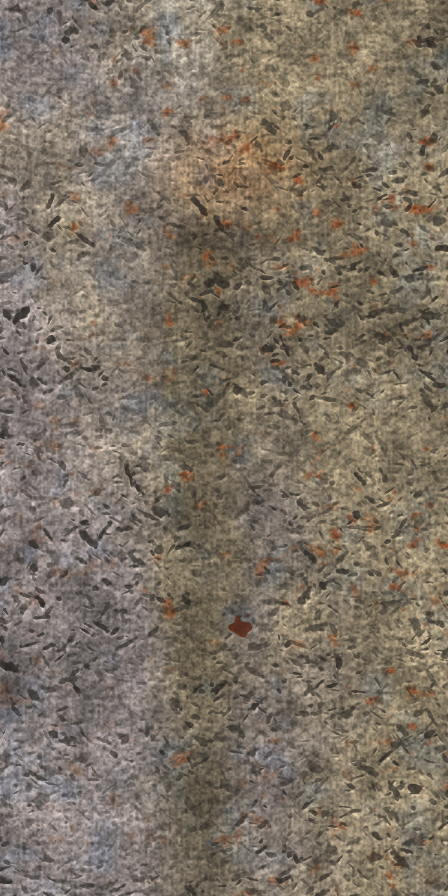
A Shadertoy shader for this texture:

```glsl
float hash(vec2 p) {
    vec3 q = fract(vec3(p.xyx) * 0.1031);
    q += dot(q, q.yzx + 33.33);
    return fract((q.x + q.y) * q.z);
}

float noise(vec2 p) {
    vec2 i = floor(p), f = fract(p);
    f = f * f * (3.0 - 2.0 * f);
    return mix(mix(hash(i), hash(i + vec2(1, 0)), f.x),
               mix(hash(i + vec2(0, 1)), hash(i + vec2(1, 1)), f.x), f.y);
}

float fbm(vec2 p) {
    float sum = 0.0, amp = 0.5;
    for (int i = 0; i < 5; i++) {
        sum += amp * noise(p);
        p = mat2(0.8, 0.6, -0.6, 0.8) * p * 2.03 + 17.0;
        amp *= 0.5;
    }
    return sum;
}

float blob(vec2 p, vec2 center, vec2 radius) {
    vec2 d = (p - center) / radius;
    return exp(-dot(d, d));
}

// Ragged pits, mostly lying flat: x is shadow, y is the lit lower lip
vec2 pits(vec2 p, float scale, float seed, float share) {
    vec2 q = p * scale, cell = floor(q), result = vec2(0);
    float ragged = 1.1 * (noise(p * 85.0 + seed) - 0.5) + 0.7 * (noise(p * 160.0) - 0.5);
    for (int y = -1; y <= 1; y++)
    for (int x = -1; x <= 1; x++) {
        vec2 id = cell + vec2(x, y);
        float kind = hash(id + seed);
        if (kind > share) continue;
        vec2 d = q - id - vec2(hash(id + seed + 7.1), hash(id + seed + 3.7));
        float angle = 2.2 * (hash(id + seed + 11.3) - 0.55);
        float c = cos(angle), s = sin(angle);
        mat2 turn = mat2(c, -s, s, c);
        vec2 size = vec2(mix(0.25, 0.62, hash(id + seed + 5.9)),
                         mix(0.09, 0.23, hash(id + seed + 9.2)));
        float depth = mix(0.45, 1.0, hash(id + seed + 1.4));
        float shadow = 1.0 - smoothstep(0.55, 1.2, length(turn * d / size) + ragged);
        float lip = 1.0 - smoothstep(0.5, 1.3, length(turn * (d + vec2(-0.04, 0.2)) / size) + ragged);
        result = max(result, depth * vec2(shadow, lip));
    }
    return result;
}

void mainImage(out vec4 fragColor, in vec2 fragCoord) {
    vec2 p = fragCoord / iResolution.x;
    vec2 warped = p + 0.012 * (vec2(noise(p * 22.0), noise(p * 22.0 + 40.0)) - 0.5);
    float broad = fbm(p * vec2(5.0, 3.5) + 3.0);
    float mottle = fbm(p * 17.0 + 9.0);

    // Mauve grey on the left, ochre on the right and along the seam
    float seam = exp(-pow((p.x - 0.45 + 0.05 * (broad - 0.5)) / 0.085, 2.0))
               * (1.0 - smoothstep(1.25, 1.6, p.y));
    float warm = smoothstep(0.1, 0.75, p.x + 0.9 * (broad - 0.5) + 0.25 * (p.y - 1.0));
    warm = clamp(warm + 0.6 * seam, 0.0, 1.0);
    vec3 color = mix(vec3(0.52, 0.485, 0.475), vec3(0.535, 0.485, 0.395), warm);
    color *= 1.0 + 0.45 * (broad - 0.48) + 0.6 * (mottle - 0.48);
    color *= 1.0 - 0.25 * seam;

    // Large pale, rusty and dark stains
    float pale = blob(p, vec2(0.4, 1.88), vec2(0.09, 0.17)) + 0.6 * blob(p, vec2(0.27, 1.7), vec2(0.1, 0.13))
               + 0.5 * blob(p, vec2(0.91, 1.67), vec2(0.07, 0.04));
    color += pale * vec3(0.13, 0.14, 0.16) * (0.5 + mottle);
    color += vec3(0.11, 0.03, -0.03) * blob(p, vec2(0.52, 1.62), vec2(0.15, 0.1));
    color *= 1.0 - 0.3 * blob(p, vec2(0.47, 1.46), vec2(0.12, 0.06));
    color *= 1.0 - 0.2 * blob(p, vec2(0.9, 1.26), vec2(0.2, 0.08));
    color *= 1.0 - 0.7 * mottle * blob(p, vec2(0.02, 0.46), vec2(0.04, 0.05));

    // Scattered rust and lichen tints
    float rust = smoothstep(0.61, 0.82, fbm(p * vec2(24.0, 32.0) + 61.0));
    color = mix(color, vec3(0.52, 0.32, 0.2), 0.75 * rust * (0.4 + warm));
    color += vec3(-0.03, 0.0, 0.035) * smoothstep(0.5, 0.75, fbm(p * 13.0 + 83.0));

    // Fine relief, lit from above, with faint upright fibres
    vec2 r = p * vec2(65.0, 95.0);
    float relief = noise(r) - noise(r + vec2(-0.25, 0.7));
    float fibre = noise(p * vec2(190.0, 32.0) + 5.0) - 0.5;
    float grain = noise(p * vec2(150.0, 170.0)) - 0.5;
    float speck = noise(p * 245.0 + 31.0) - 0.5;
    color *= 1.0 + 0.24 * relief + 0.22 * fibre + 0.32 * grain + 0.25 * speck;

    // Pits of two sizes, gathered in loose drifts
    float drift = smoothstep(0.3, 0.6, fbm(p * 6.0 + 29.0)) * (1.0 - 0.6 * clamp(pale, 0.0, 1.0));
    vec2 pit = max(pits(warped, 23.0, 13.0, 0.62), 0.85 * pits(warped, 41.0, 57.0, 0.6));
    pit *= 0.45 + 0.55 * drift;
    color *= 1.0 + 0.25 * pit.y * (1.0 - pit.x);
    color = mix(color, vec3(0.17, 0.16, 0.145) * (1.0 + 0.5 * grain), 0.85 * pit.x);

    // One small red-brown scrap
    float scrap = length((p - vec2(0.54, 0.6)) / vec2(0.022, 0.024)) + 1.6 * (noise(p * 70.0) - 0.5);
    color = mix(color, vec3(0.32, 0.13, 0.07), 0.8 * (1.0 - smoothstep(0.6, 1.0, scrap)));

    fragColor = vec4(clamp(color, 0.0, 1.0), 1.0);
}
```
